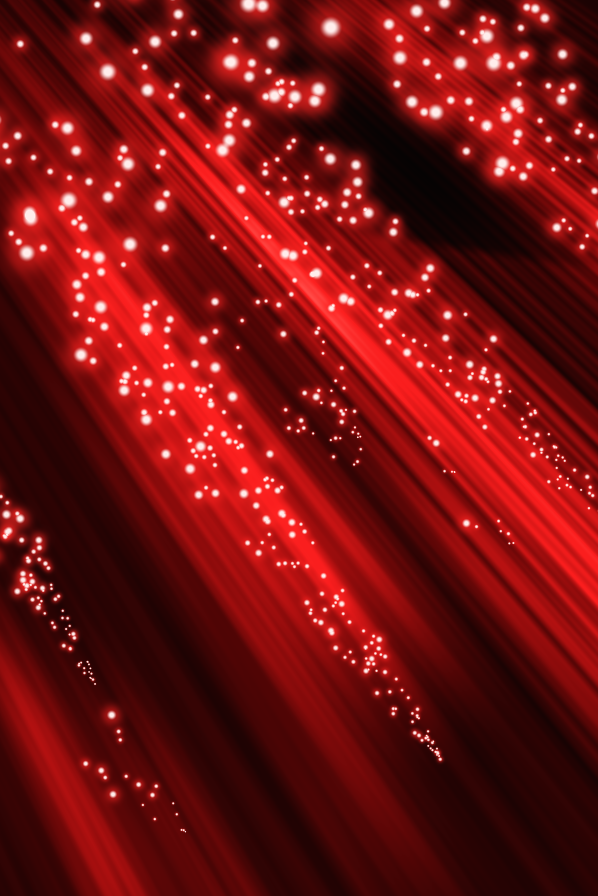
This background is drawn by a Shadertoy shader. Its source:

```glsl
// Red light rays fan out from a point beyond the upper left corner, crossed by
// comet-like trails of glowing sparks. Rays are soft bands in polar angle, cut
// into streaks by gradient noise; sparks are hashed discs with halos.

const vec2 APEX = vec2(-1.0, 2.16);
const vec3 PINK = vec3(1.0, 0.38, 0.36);
const vec3 HALO_RED = vec3(1.0, 0.14, 0.13);
const vec3 SPARK_WHITE = vec3(1.0, 0.93, 0.92);

vec3 hash3(float n) {
    vec3 q = fract(vec3(n) * vec3(0.1031, 0.1030, 0.0973));
    q += dot(q, q.yzx + 33.33);
    return fract((q.xxy + q.yzz) * q.zyx);
}

float cornerSlope(vec2 cell, vec2 offset) {
    float turn = 6.2832 * hash3(dot(cell, vec2(1.0, 57.0)) + 11.0).x;
    return dot(vec2(cos(turn), sin(turn)), offset);
}

float gradientNoise(vec2 q) {
    vec2 cell = floor(q), f = fract(q);
    vec2 u = f * f * f * (f * (f * 6.0 - 15.0) + 10.0);
    vec2 e = vec2(1.0, 0.0);
    float low = mix(cornerSlope(cell, f), cornerSlope(cell + e.xy, f - e.xy), u.x);
    float high = mix(cornerSlope(cell + e.yx, f - e.yx), cornerSlope(cell + e.xx, f - e.xx), u.x);
    return mix(low, high, u.y);
}

// Soft ray around an angle in degrees, visible between two radii
float ray(vec2 polar, float angle, float width, float start, float end) {
    float across = (polar.x - angle) / width;
    float along = smoothstep(start - 0.15, start + 0.15, polar.y)
                * (1.0 - smoothstep(end - 0.15, end + 0.15, polar.y));
    return exp(-across * across) * along;
}

float rayLight(vec2 polar) {
    float light = 0.16;
    light += 0.52 * ray(polar, 40.0, 1.5, 1.80, 3.0);
    light += 0.20 * ray(polar, 44.9, 1.1, 1.9, 3.0);
    light += 0.22 * ray(polar, 50.3, 2.0, 1.50, 1.85);
    light += 0.66 * ray(polar, 47.4, 1.7, 1.72, 3.0);
    light += 0.42 * ray(polar, 47.7, 0.32, 1.88, 2.12);
    light += 0.18 * ray(polar, 49.4, 0.8, 2.25, 2.7);
    light += 0.66 * ray(polar, 53.0, 1.9, 1.74, 2.38);
    light += 0.25 * ray(polar, 55.6, 1.3, 1.95, 2.60);
    light += 0.30 * ray(polar, 59.8, 0.8, 2.25, 2.7);
    light += 0.46 * ray(polar, 62.2, 1.0, 2.10, 2.55);
    return light;
}

// Fine streaks to the upper right, broader folds to the lower left
float streaks(vec2 polar) {
    float fine = mix(1.0, 0.2, smoothstep(43.0, 54.0, polar.x));
    float broad = gradientNoise(polar * vec2(0.9, 1.3));
    float medium = gradientNoise(polar * vec2(2.1, 1.1) + 7.0);
    float thin = gradientNoise(polar * vec2(5.5, 1.5) + 19.0);
    return max(1.0 + 0.2 * broad + 0.6 * medium + 0.85 * fine * thin, 0.1);
}

// Unlit pocket with a crisp, slanted lower edge
float pocket(vec2 p) {
    vec2 d = p - vec2(0.47, 0.80);
    float across = dot(d, vec2(0.68, 0.73)) / 0.075;
    float along = dot(d, vec2(0.73, -0.68)) / 0.20;
    float edge = 0.735 - 0.15 * (p.x - 0.43);
    return exp(-across * across - along * along) * smoothstep(edge - 0.008, edge + 0.008, p.y);
}

// Sparks that grow and spread from tip to tail; returns core and halo
vec2 trail(vec2 p, vec2 tip, vec2 tail, float spread, float size, int count, float seed) {
    vec2 axis = normalize(tail - tip);
    vec2 side = vec2(-axis.y, axis.x);
    float pixel = 1.0 / iResolution.y;
    vec2 glow = vec2(0.0);
    for (int i = 0; i < count; i++) {
        vec3 h = hash3(float(i) * 1.73 + seed);
        float t = pow(h.x, 1.2);
        float offset = (h.y - 0.5) * (0.6 + 0.4 * h.z) * spread * pow(t, 0.75);
        float radius = size * (0.13 + 0.87 * t) * (0.3 + 0.7 * h.z * h.z);
        float d = length(p - mix(tip, tail, t) - side * offset);
        if (d > 5.0 * radius + pixel) continue;
        glow.x = max(glow.x, 1.0 - smoothstep(0.3 * radius, radius + pixel, d));
        glow.y += exp(-d * d / (3.8 * radius * radius));
    }
    return glow;
}

vec2 sparks(vec2 p) {
    vec2 g = trail(p, vec2(0.495, 0.150), vec2(-0.03, 0.87), 0.19, 0.0125, 210, 3.0);
    g += trail(p, vec2(0.690, 0.400), vec2(0.14, 1.03), 0.23, 0.0125, 190, 401.0);
    g += trail(p, vec2(0.850, 0.550), vec2(0.45, 1.04), 0.27, 0.0135, 150, 811.0);
    g += trail(p, vec2(0.108, 0.234), vec2(-0.03, 0.47), 0.08, 0.0070, 80, 1201.0);
    // Large loose sparks, then small clusters
    g += trail(p, vec2(0.400, 0.480), vec2(0.06, 1.04), 0.52, 0.0140, 75, 1601.0);
    g += trail(p, vec2(0.210, 0.070), vec2(0.09, 0.19), 0.12, 0.0070, 18, 2003.0);
    g += trail(p, vec2(0.405, 0.505), vec2(0.36, 0.59), 0.06, 0.0070, 10, 2203.0);
    g += trail(p, vec2(0.510, 0.470), vec2(0.47, 0.50), 0.04, 0.0060, 6, 2407.0);
    g += trail(p, vec2(0.580, 0.390), vec2(0.53, 0.43), 0.05, 0.0060, 7, 2609.0);
    return g;
}

void mainImage(out vec4 fragColor, in vec2 fragCoord) {
    vec2 p = fragCoord / iResolution.y;
    vec2 fromApex = p - APEX;
    vec2 polar = vec2(degrees(atan(-fromApex.y, fromApex.x)), length(fromApex));

    // Rays, from near black through red to pink
    float light = rayLight(polar) * streaks(polar) * (1.0 - 0.85 * pocket(p));
    float red = min(light, 0.93 + 0.05 * light);
    vec3 color = vec3(min(red, 1.0), vec2(0.01 + 0.11 * red * red));
    color = mix(color, PINK, 0.8 * smoothstep(0.98, 1.5, light));

    // Sparks over the rays
    vec2 glow = sparks(p);
    color = mix(color, HALO_RED, 1.0 - exp(-0.9 * glow.y));
    color = mix(color, SPARK_WHITE, min(glow.x, 1.0));
    fragColor = vec4(color, 1.0);
}
```
